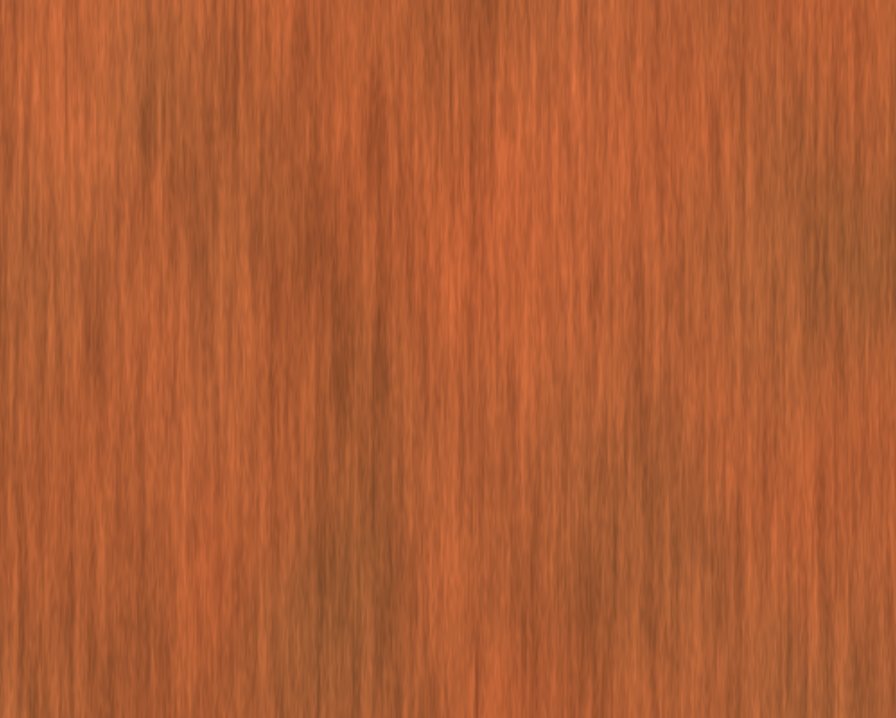
Give the GLSL for this texture, as a Shadertoy shader.

```glsl
// Reddish-brown wood with fine vertical grain and soft, smoky patches.

float hash(vec2 p) {
    vec3 q = fract(vec3(p.xyx) * 0.1031);
    q += dot(q, q.yzx + 33.33);
    return fract((q.x + q.y) * q.z);
}

// Smooth noise along one column, each column having its own vertical phase
float column(float id, float y) {
    y += 17.0 * hash(vec2(id, 7.3));
    float cell = floor(y);
    return mix(hash(vec2(id, cell)), hash(vec2(id, cell + 1.0)),
               smoothstep(0.0, 1.0, y - cell));
}

// Blended columns, centred on zero: long streaks without a visible grid
float streaks(vec2 p) {
    float id = floor(p.x);
    return mix(column(id, p.y), column(id + 1.0, p.y),
               smoothstep(0.0, 1.0, p.x - id)) - 0.5;
}

void mainImage(out vec4 fragColor, in vec2 fragCoord) {
    vec2 p = fragCoord / iResolution.y + vec2(3.0, 5.0);

    // Grain from broad bands down to short, hair-fine fibres
    float grain = 0.05 * streaks(p * vec2(26.0, 3.0))
                + 0.10 * streaks(p * vec2(70.0, 4.5) + 40.0)
                + 0.165 * streaks(p * vec2(140.0, 6.5) + 90.0)
                + 0.12 * streaks(p * vec2(250.0, 16.0) + 170.0)
                + 0.115 * streaks(p * vec2(400.0, 60.0) + 230.0);

    // Cloudy patches whose borders fray along the grain
    vec2 frayed = p;
    frayed.y += 0.08 * streaks(p * vec2(60.0, 4.0) + 300.0);
    float smoke = streaks(frayed * vec2(4.6, 2.8) + 11.0)
                + 0.5 * streaks(frayed * vec2(10.0, 5.0) + 57.0);
    float glow = streaks(frayed * vec2(5.5, 2.6) + 131.0);

    // Smoke shifts red towards brown, glow lifts towards pale orange
    vec3 wood = vec3(0.684, 0.365, 0.206) * (1.0 + grain);
    wood += smoke * vec3(0.112, 0.018, 0.011);
    wood += glow * vec3(0.053, 0.043, 0.033);

    fragColor = vec4(clamp(wood, 0.0, 1.0), 1.0);
}
```
